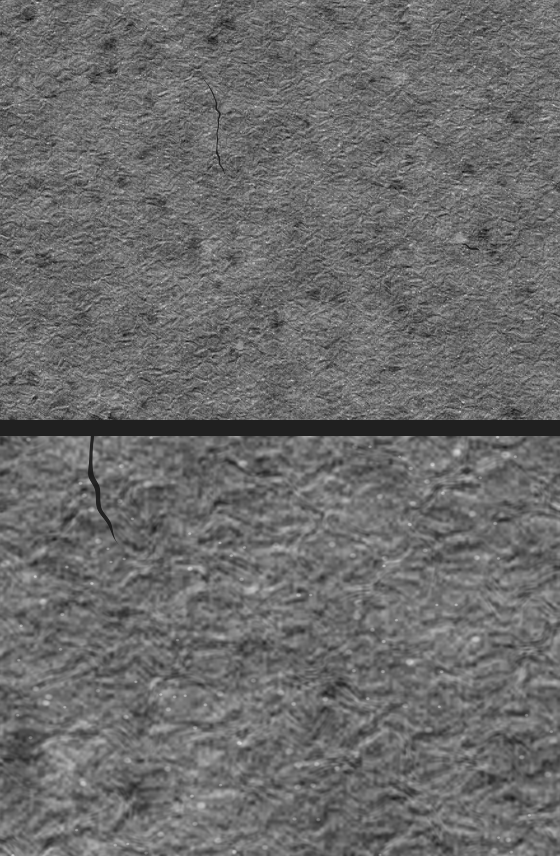
Top: the whole. Bottom: its middle third, enlarged.
This texture is drawn by a WebGL 1 fragment shader. Its source:

```glsl
precision highp float;
// Weathered grey concrete: flaky relief, fine grit, dark stains, pale chips and hairline cracks.

uniform vec2 u_resolution;

// Tones
const float BASE_GREY = 0.428;
const float RELIEF_GAIN = 0.46;
const float GRIT_GAIN = 0.18;
const float MOTTLE_GAIN = 0.20;
const float STAIN_DEPTH = 0.13;
const float PATCH_LIFT = 0.09;
const float FLECK_LIFT = 0.20;
const float CRACK_GREY = 0.10;
const float CHIP_GREY = 0.66;

// Sizes, in canvas heights or in cells per canvas height
const vec2 FLAKE_FREQ = vec2(72.0, 108.0);
const vec2 LIGHT_STEP = vec2(-0.0012, 0.0042);
const float GRIT_FREQ = 330.0;
const float MOTTLE_FREQ = 20.0;
const float STAIN_FREQ = 13.0;
const float PATCH_FREQ = 9.0;
const float FLECK_FREQ = 85.0;
const float CRACK_WIDTH = 0.0019;

float hash(vec2 p) {
  return fract(sin(dot(p, vec2(127.1, 311.7))) * 43758.5453);
}

float noise(vec2 p) {
  vec2 i = floor(p);
  vec2 f = fract(p);
  f = f * f * (3.0 - 2.0 * f);
  float low = mix(hash(i), hash(i + vec2(1.0, 0.0)), f.x);
  float high = mix(hash(i + vec2(0.0, 1.0)), hash(i + 1.0), f.x);
  return mix(low, high, f.y);
}

float fbm(vec2 p) {
  float sum = 0.0;
  float amp = 0.5;
  for (int i = 0; i < 3; i++) {
    sum += amp * noise(p);
    p = p * 1.9 + 17.3;
    amp *= 0.62;
  }
  return sum;
}

// Surface height, warped so that the flakes have ragged outlines
float surface(vec2 p) {
  vec2 warp = vec2(noise(p * 45.0), noise(p * 45.0 + 31.0)) - 0.5;
  return fbm(p * FLAKE_FREQ + warp * 1.6);
}

// Scattered soft blots: one candidate per cell, kept with the given chance
float blots(vec2 p, float freq, float chance, vec2 radii, float seed) {
  vec2 q = p * freq;
  vec2 cell = floor(q);
  float cover = 0.0;
  for (int y = -1; y <= 1; y++) {
    for (int x = -1; x <= 1; x++) {
      vec2 id = cell + vec2(float(x), float(y));
      vec2 key = id + seed;
      vec2 center = id + vec2(hash(key + 3.1), hash(key + 7.7));
      float size = hash(key + 11.9);
      float radius = mix(radii.x, radii.y, size * size);
      float kept = step(hash(key + 19.3), chance);
      float dist = length((q - center) * vec2(0.9, 1.1));
      cover = max(cover, kept * (1.0 - smoothstep(0.3, 1.15, dist / radius)));
    }
  }
  return cover;
}

// Tapered, wavering crack from a to b, bowed sideways by bend
float crack(vec2 p, vec2 a, vec2 b, float bend, float width) {
  vec2 span = b - a;
  float len = length(span);
  vec2 dir = span / len;
  float t = dot(p - a, dir) / len;
  float s = clamp(t, 0.0, 1.0);
  float bow = bend * sin(4.4 * s) * (1.0 - s * s * s * s);
  float jitter = (noise(vec2(t * len * 70.0, bend * 900.0)) - 0.5) * 0.011;
  float side = dot(p - a, vec2(-dir.y, dir.x)) - bow - jitter;
  float taper = smoothstep(0.0, 0.45, t) * (1.0 - smoothstep(0.85, 1.0, t));
  float halfWidth = width * taper * (0.6 + 0.7 * noise(p * 60.0));
  float soft = 0.6 / u_resolution.y;
  float line = 1.0 - smoothstep(halfWidth - soft, halfWidth + soft, abs(side));
  return line * smoothstep(0.0, 0.25, taper);
}

// Ragged flake of the given size
float chip(vec2 p, vec2 center, vec2 size) {
  float dist = length((p - center) / size) + (noise(p * 110.0) - 0.5) * 1.3;
  return 1.0 - smoothstep(0.65, 1.05, dist);
}

void main() {
  vec2 p = gl_FragCoord.xy / u_resolution.y;
  float across = gl_FragCoord.x / u_resolution.x;

  // Relief lit from above, with grit and broad mottling
  float slope = surface(p) - surface(p + LIGHT_STEP);
  float grey = BASE_GREY + RELIEF_GAIN * slope;
  grey += GRIT_GAIN * (noise(p * GRIT_FREQ) - 0.5);
  grey += MOTTLE_GAIN * (fbm(p * MOTTLE_FREQ) - 0.51);

  // Stains, denser to the left, then pale patches and flecks
  vec2 ragged = p + 0.016 * (vec2(noise(p * 70.0), noise(p * 70.0 + 9.0)) - 0.5);
  float stainChance = mix(0.62, 0.28, across);
  grey -= STAIN_DEPTH * blots(ragged, STAIN_FREQ, stainChance, vec2(0.10, 0.32), 5.0);
  float patchy = blots(ragged, PATCH_FREQ, 0.22, vec2(0.08, 0.24), 41.0);
  grey += PATCH_LIFT * patchy * (0.4 + 1.2 * noise(p * 150.0));
  grey += FLECK_LIFT * blots(p, FLECK_FREQ, 0.13, vec2(0.12, 0.38), 83.0);

  // Broken edges: pale chips beside dark openings
  float chips = max(chip(p, vec2(1.095, 0.432), vec2(0.016, 0.012)),
                    chip(p, vec2(0.571, 0.176), vec2(0.010, 0.014)));
  grey = mix(grey, CHIP_GREY, 0.6 * chips);
  grey -= STAIN_DEPTH * chip(p, vec2(0.556, 0.153), vec2(0.018, 0.016));
  float cracks = crack(p, vec2(0.460, 0.844), vec2(0.542, 0.575), 0.027, CRACK_WIDTH);
  cracks = max(cracks, crack(p, vec2(1.078, 0.418), vec2(1.145, 0.405), 0.003, CRACK_WIDTH));
  cracks = max(cracks, 0.6 * crack(p, vec2(1.030, 0.925), vec2(1.065, 0.950), 0.002, CRACK_WIDTH));
  grey = mix(grey, CRACK_GREY, 0.9 * cracks);

  gl_FragColor = vec4(vec3(clamp(grey, 0.0, 1.0)), 1.0);
}
```
